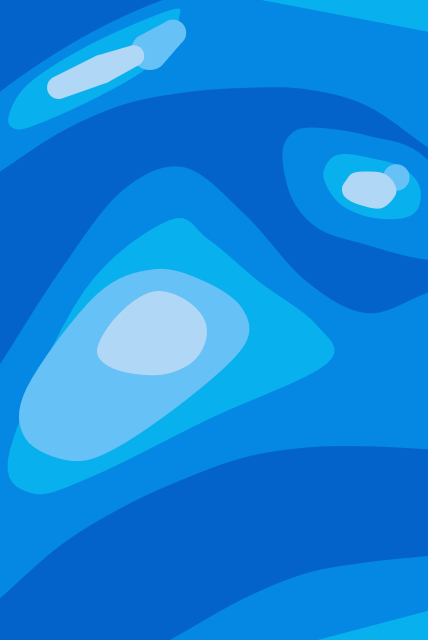
Give the GLSL for this background, as a Shadertoy shader.

```glsl
#define DEEP vec3(0.016, 0.388, 0.792)
#define MID vec3(0.016, 0.533, 0.890)
#define CYAN vec3(0.035, 0.690, 0.933)
#define SKY vec3(0.400, 0.760, 0.965)
#define PALE vec3(0.690, 0.843, 0.965)
#define CANVAS vec2(100.0, 150.0)
#define KNOTS 10
#define CURVE_STEPS 8

// Catmull-Rom blending weights
vec4 splineWeights(float t) {
    float t2 = t * t, t3 = t2 * t;
    return 0.5 * vec4(-t + 2.0 * t2 - t3, 2.0 - 5.0 * t2 + 3.0 * t3,
                      t + 4.0 * t2 - 3.0 * t3, t3 - t2);
}

// Smooth height line through eight evenly spaced levels
float contour(float x, float h[8]) {
    float s = clamp(x / CANVAS.x, 0.0, 1.0) * 7.0;
    int i = min(int(s), 6);
    float before = i > 0 ? h[max(i - 1, 0)] : 2.0 * h[0] - h[1];
    float after = i < 6 ? h[min(i + 2, 7)] : 2.0 * h[7] - h[6];
    return dot(splineWeights(s - float(i)), vec4(before, h[i], h[i + 1], after));
}

// Signed distance to a closed spline, negative inside
float blob(vec2 p, vec2 k[KNOTS]) {
    float nearest = 1e6, side = 1.0;
    vec2 a = k[0];
    for (int i = 0; i < KNOTS; i++) {
        vec2 k0 = k[(i + KNOTS - 1) % KNOTS], k1 = k[i];
        vec2 k2 = k[(i + 1) % KNOTS], k3 = k[(i + 2) % KNOTS];
        for (int j = 1; j <= CURVE_STEPS; j++) {
            vec4 w = splineWeights(float(j) / float(CURVE_STEPS));
            vec2 b = w.x * k0 + w.y * k1 + w.z * k2 + w.w * k3;
            vec2 e = b - a, v = p - a;
            vec2 gap = v - e * clamp(dot(v, e) / dot(e, e), 0.0, 1.0);
            nearest = min(nearest, dot(gap, gap));
            // Flip the side at every edge crossed by a horizontal ray
            if ((a.y > p.y) != (b.y > p.y) && v.x < e.x * v.y / e.y) side = -side;
            a = b;
        }
    }
    return side * sqrt(nearest);
}

// Tapered stroke; each end holds position and radius
float stroke(vec2 p, vec3 a, vec3 b) {
    vec2 e = b.xy - a.xy;
    float t = clamp(dot(p - a.xy, e) / dot(e, e), 0.0, 1.0);
    return length(p - a.xy - e * t) - mix(a.z, b.z, t);
}

// Lay a flat colour over the area where d is negative
void paint(inout vec3 base, vec3 colour, float d) {
    float edge = max(length(vec2(dFdx(d), dFdy(d))), 1e-4);
    base = mix(base, colour, clamp(0.5 - d / edge, 0.0, 1.0));
}

void mainImage(out vec4 fragColor, in vec2 fragCoord) {
    // Percent of width across, depth measured from the top
    vec2 uv = fragCoord / iResolution.xy;
    vec2 p = vec2(uv.x, 1.0 - uv.y) * CANVAS;
    vec3 colour = MID;

    // Corners
    paint(colour, DEEP, p.y - (21.5 - 0.76 * p.x + 0.00512 * p.x * p.x));
    paint(colour, CYAN, p.y - 0.191 * (p.x - 61.1));
    paint(colour, CYAN, 150.0 - 0.265 * (p.x - 74.2) - p.y);

    // Deep bands
    float upperTop = contour(p.x, float[8](40.2, 30.9, 24.6, 21.7, 20.6, 20.9, 24.8, 34.6));
    float upperEnd = contour(p.x, float[8](85.4, 63.1, 44.7, 39.2, 50.2, 65.8, 73.4, 68.6));
    float lowerTop = contour(p.x, float[8](140.2, 127.7, 118.9, 112.3, 107.2, 104.9, 104.6, 105.3));
    float lowerEnd = contour(p.x, float[8](173.8, 165.0, 156.6, 148.2, 140.2, 134.4, 131.8, 130.3));
    paint(colour, DEEP, max(upperTop - p.y, p.y - upperEnd));
    paint(colour, DEEP, max(lowerTop - p.y, p.y - lowerEnd));

    // Central mound
    paint(colour, CYAN, blob(p, vec2[KNOTS](
        vec2(39.6, 51.6), vec2(48.8, 56.2), vec2(60.5, 66.0), vec2(73.8, 76.0), vec2(76.4, 85.2),
        vec2(48.8, 98.2), vec2(21.5, 111.7), vec2(7.4, 115.6), vec2(2.3, 105.5), vec2(19.5, 68.4))));
    paint(colour, SKY, blob(p, vec2[KNOTS](
        vec2(36.1, 63.1), vec2(47.9, 66.0), vec2(56.6, 72.3), vec2(57.2, 80.7), vec2(44.9, 92.6),
        vec2(27.3, 104.9), vec2(16.6, 108.0), vec2(5.9, 102.7), vec2(6.3, 90.8), vec2(22.5, 69.1))));
    paint(colour, PALE, blob(p, vec2[KNOTS](
        vec2(37.1, 68.2), vec2(43.4, 70.3), vec2(47.7, 74.8), vec2(48.0, 80.1), vec2(44.5, 85.2),
        vec2(37.1, 87.9), vec2(27.3, 86.7), vec2(22.7, 82.8), vec2(25.4, 76.4), vec2(31.3, 70.5))));

    // Right island
    paint(colour, MID, blob(p, vec2[KNOTS](
        vec2(72.7, 29.9), vec2(85.9, 31.8), vec2(100.0, 37.5), vec2(115.2, 60.5), vec2(100.0, 60.9),
        vec2(85.0, 57.2), vec2(74.6, 53.7), vec2(68.4, 46.9), vec2(66.0, 37.1), vec2(67.6, 31.8))));
    paint(colour, CYAN, blob(p, vec2[KNOTS](
        vec2(80.3, 36.1), vec2(86.9, 37.1), vec2(93.8, 39.1), vec2(97.9, 43.4), vec2(97.7, 48.8),
        vec2(93.8, 51.2), vec2(85.9, 50.8), vec2(79.1, 47.5), vec2(75.6, 41.6), vec2(77.0, 37.5))));
    paint(colour, SKY, length(p - vec2(92.6, 41.6)) - 3.1);
    paint(colour, PALE, blob(p, vec2[KNOTS](
        vec2(85.4, 40.2), vec2(89.5, 40.6), vec2(92.0, 42.8), vec2(92.4, 45.7), vec2(89.1, 48.8),
        vec2(84.0, 48.0), vec2(80.7, 46.3), vec2(79.9, 44.1), vec2(80.9, 42.2), vec2(82.4, 40.6))));

    // Upper left streak
    paint(colour, CYAN, blob(p, vec2[KNOTS](
        vec2(40.0, 2.3), vec2(41.8, 4.3), vec2(40.0, 10.2), vec2(33.2, 16.8), vec2(21.5, 23.4),
        vec2(9.8, 28.7), vec2(3.9, 30.3), vec2(2.0, 27.3), vec2(6.8, 19.5), vec2(21.5, 10.2))));
    paint(colour, SKY, stroke(p, vec3(40.4, 7.7, 3.1), vec3(35.0, 12.0, 4.4)));
    vec3 bulge = vec3(23.8, 16.2, 3.4);
    paint(colour, PALE, min(stroke(p, vec3(13.7, 20.5, 2.7), bulge), stroke(p, bulge, vec3(31.2, 13.1, 2.5))));

    fragColor = vec4(colour, 1.0);
}
```
